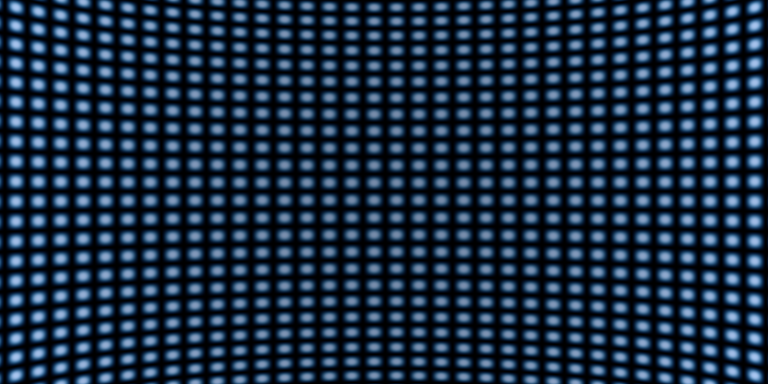
Give the GLSL for this pattern, as a Shadertoy shader.

```glsl
// A curved wall of soft blue lamps: straight, even columns, with rows that
// bow apart towards the sides. Each lamp is a product of squared sines, and
// a separate falloff exponent per channel gives the pale core a blue halo.

const float PI = 3.14159265;
const vec2 HALF_COUNT = vec2(17.155, 11.03);  // lamps from centre to edge
const vec2 GRID_CENTRE = vec2(0.0036, 0.003); // in -1..1 canvas units
const float ROW_SQUEEZE = 0.095;              // tighter rows at top and bottom
const float SIDE_SPREAD = 0.14;               // wider rows at the sides
const float CORNER_SPREAD = 0.07;             // less squeeze in the corners
const vec3 LAMP_COLOUR = vec3(0.80, 0.80, 0.92);
const vec3 FALLOFF = vec3(1.70, 1.00, 0.75);  // larger is a smaller glow
const float CORE_FLATTEN = 0.20;              // softens the peak of a lamp
const float CENTRE_GAIN = 0.85;
const vec2 EDGE_GAIN = vec2(0.33, 0.06);      // added towards sides, top and bottom

// Canvas position to lamp grid; lamps sit at half-integer coordinates.
vec2 curvedGrid(vec2 p) {
    vec2 q = p * p;
    float bend = 1.0 + ROW_SQUEEZE * q.y - SIDE_SPREAD * q.x
               - CORNER_SPREAD * q.x * q.y;
    return HALF_COUNT * p * vec2(1.0, bend);
}

// Smooth lamp profile: 0 on cell borders, with a flattened peak.
float lampProfile(vec2 cell) {
    vec2 wave = sin(PI * cell);
    wave *= wave;
    float glow = wave.x * wave.y;
    return glow * (1.0 - CORE_FLATTEN * glow * glow * glow);
}

void mainImage(out vec4 fragColor, in vec2 fragCoord) {
    vec2 p = 2.0 * fragCoord / iResolution.xy - 1.0 - GRID_CENTRE;

    float glow = lampProfile(curvedGrid(p));
    vec3 colour = LAMP_COLOUR * pow(vec3(max(glow, 1e-5)), FALLOFF);

    // Lamps brighten away from the centre.
    colour *= CENTRE_GAIN + dot(EDGE_GAIN, p * p);
    fragColor = vec4(clamp(colour, 0.0, 1.0), 1.0);
}
```
